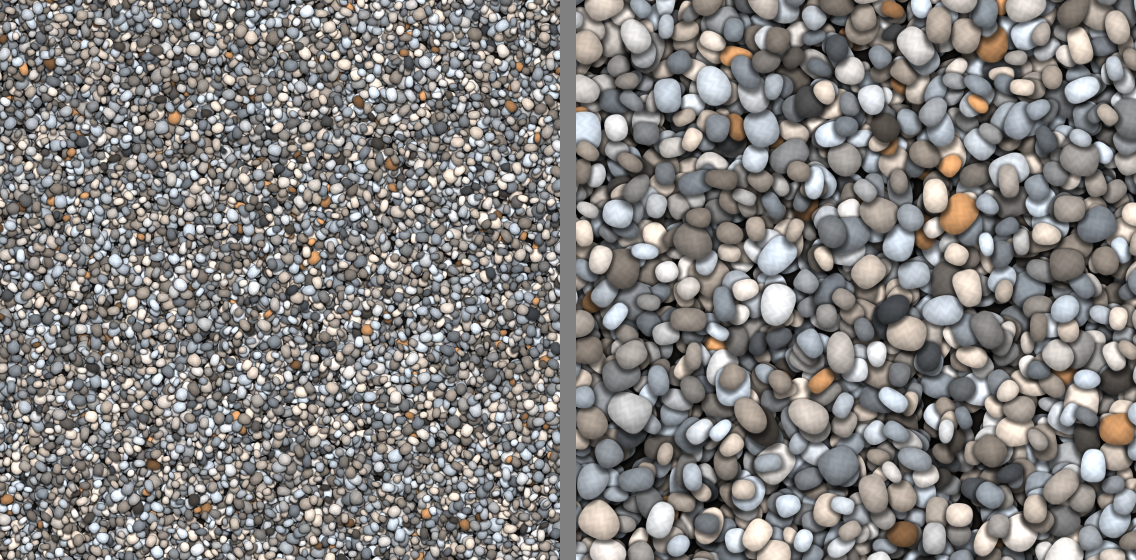
Left, the full canvas; right, a detail of the centre.
Reproduce this texture procedurally as a Shadertoy shader.

```glsl
#define CELLS 49.0
#define LAYERS 6
#define MIN_RADIUS 0.34
#define MAX_RADIUS 0.62
#define SHADOW_WIDTH 0.14
#define SHADOW_DEPTH 0.58
#define DARK_SHARE 0.07
#define RUST_SHARE 0.02
#define GROUND vec3(0.10, 0.095, 0.09)
#define COOL vec3(0.95, 1.0, 1.055)
#define WARM vec3(1.065, 0.99, 0.92)
#define RUST vec3(0.95, 0.70, 0.48)

vec4 hash4(vec2 p) {
    vec4 q = fract(p.xyxy * vec4(0.1031, 0.1030, 0.0973, 0.1099));
    q += dot(q, q.wzxy + 33.33);
    return fract((q.xxyz + q.yzzw) * q.zywx);
}

mat2 rotation(float angle) {
    float c = cos(angle), s = sin(angle);
    return mat2(c, -s, s, c);
}

// Layered sines: veins and mottling on a stone
float mottle(vec2 p, float seed) {
    float broad = sin(9.0 * p.x + seed + 2.0 * sin(7.0 * p.y + seed));
    float fine = sin(23.0 * p.y - seed + 2.0 * sin(19.0 * p.x));
    return 0.5 * broad + 0.5 * fine;
}

vec3 stoneColor(vec4 pick) {
    float tone = mix(0.46, 1.0, pick.x);
    tone *= pick.z < DARK_SHARE ? 0.55 : 1.0;
    vec3 tint = mix(COOL, WARM, smoothstep(0.1, 0.9, pick.y));
    return tone * (pick.z > 1.0 - RUST_SHARE ? RUST : tint);
}

// Paint one stone and its contact shadow over the colour below
vec3 paintStone(vec3 below, vec2 offset, vec2 up, vec4 shape, vec4 pick, float pixel) {
    float radius = mix(MIN_RADIUS, MAX_RADIUS, shape.z * shape.z);
    vec2 size = radius * vec2(1.0, mix(0.58, 0.92, pick.w));
    vec2 local = rotation(6.2832 * shape.w) * offset;

    // Rounded, slightly tapered outline
    vec2 q = local / size;
    q.y *= 1.0 + 0.28 * (fract(shape.z * 37.0) - 0.3) * q.x;
    float power = mix(2.0, 2.9, fract(pick.w * 23.0));
    vec2 bent = pow(abs(q) + 1e-4, vec2(power));
    float d = pow(bent.x + bent.y, 1.0 / power);
    float edge = (d - 1.0) * size.y;

    float height = dot(offset, up);
    float lit = smoothstep(-0.02, SHADOW_WIDTH, edge + 0.09 * height);
    below *= mix(1.0 - SHADOW_DEPTH, 1.0, lit);

    // Domed shading with soft light from above
    float dome = 1.0 - min(d * d, 1.0);
    float shade = 0.72 + 0.36 * sqrt(dome) * (0.5 + 0.5 * dome);
    shade += 0.16 * height / radius;
    shade += 0.05 * mottle(local, 40.0 * shape.w);
    vec3 stone = stoneColor(pick) * shade;
    return mix(below, stone, smoothstep(pixel, -pixel, edge));
}

void mainImage(out vec4 fragColor, in vec2 fragCoord) {
    vec2 uv = fragCoord / iResolution.y;
    float pixel = 0.7 * CELLS / iResolution.y;
    vec3 color = GROUND;

    // Turned grids of scattered stones, from the bottom up
    for (int layer = 0; layer < LAYERS; layer++) {
        float level = float(layer);
        mat2 turn = rotation(0.4 + 1.3 * level);
        vec2 up = turn * vec2(0.0, 1.0);
        vec2 p = turn * uv * CELLS + 137.3 * (level + 1.0);
        vec2 cell = floor(p);
        for (int j = -1; j <= 1; j++)
        for (int i = -1; i <= 1; i++) {
            vec2 id = cell + vec2(i, j);
            vec4 shape = hash4(id);
            vec4 pick = hash4(id + 411.7);
            vec2 center = id + mix(vec2(0.14), vec2(0.86), shape.xy);
            color = paintStone(color, p - center, up, shape, pick, pixel);
        }
    }

    // Broad, faint unevenness of the bed
    float drift = sin(6.0 * uv.x + 2.0 * sin(5.0 * uv.y)) * sin(7.0 * uv.y + 1.0);
    color *= 1.0 + 0.03 * drift;
    fragColor = vec4(clamp(color, 0.0, 1.0), 1.0);
}
```
